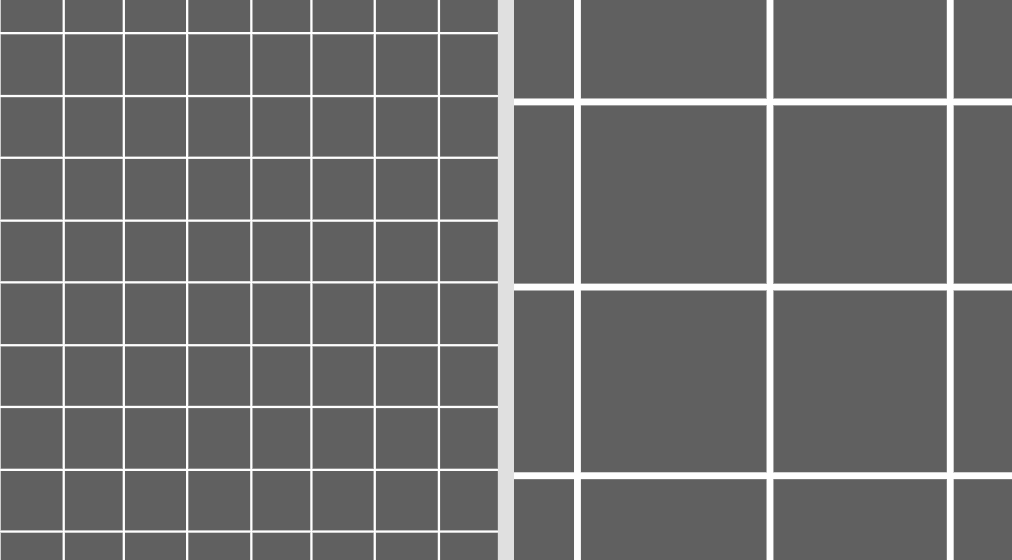
Left: the whole. Right: its middle third, enlarged.
Write a WebGL 1 fragment shader that draws this pattern.

```glsl
precision highp float;
// Grey square tiles parted by thin white lines, with slightly uneven spacing.

uniform vec2 u_resolution;

// Lengths are fractions of the canvas height.
#define TILE_GREY vec3(0.378)
#define LINE_WHITE vec3(0.995)
#define LINE_WIDTH 0.0041
#define GROUP_SIZE vec2(0.3350, 0.2225)
#define GROUP_START vec2(-0.0008, 0.0508)
#define COLUMN_2 0.1146
#define COLUMN_3 0.2219
#define ROW_2 0.1102

// Distance to the nearest line of a set repeated every period.
float repeatDistance(float position, float period) {
    return abs(mod(position + 0.5 * period, period) - 0.5 * period);
}

// Share of a pixel covered by a line at the given distance.
float lineCoverage(float dist, float pixel) {
    return clamp((0.5 * LINE_WIDTH - dist) / pixel + 0.5, 0.0, 1.0);
}

void main() {
    float pixel = 1.0 / u_resolution.y;
    vec2 p = gl_FragCoord.xy * pixel - GROUP_START;

    // Three columns and two rows make one repeating group.
    float columnDist = min(repeatDistance(p.x, GROUP_SIZE.x),
                       min(repeatDistance(p.x - COLUMN_2, GROUP_SIZE.x),
                           repeatDistance(p.x - COLUMN_3, GROUP_SIZE.x)));
    float rowDist = min(repeatDistance(p.y, GROUP_SIZE.y),
                        repeatDistance(p.y - ROW_2, GROUP_SIZE.y));

    // Join both line directions over the tile colour.
    float grid = max(lineCoverage(columnDist, pixel), lineCoverage(rowDist, pixel));
    gl_FragColor = vec4(mix(TILE_GREY, LINE_WHITE, grid), 1.0);
}
```
